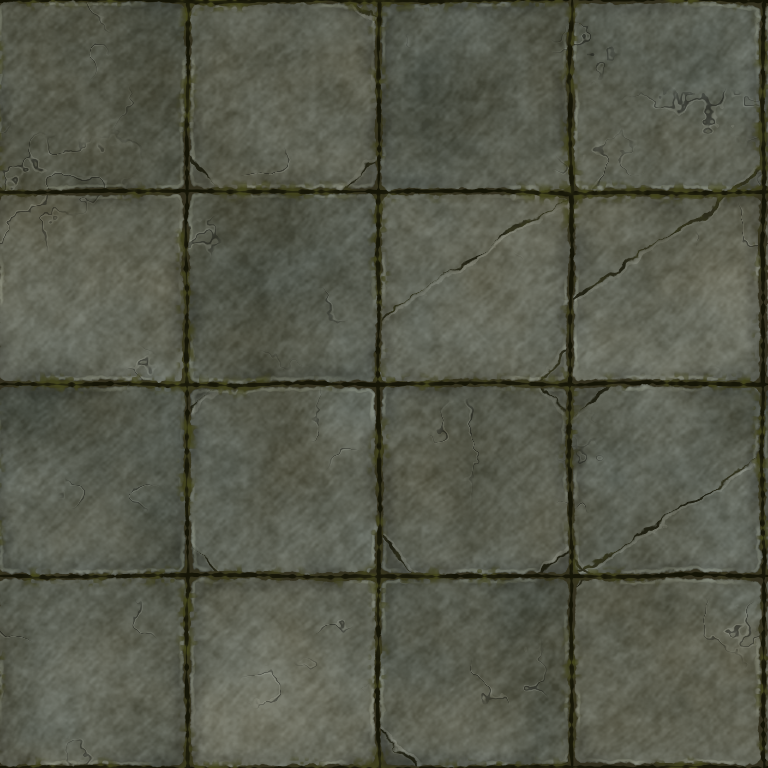
Write a Shadertoy shader that draws this texture.

```glsl
float hash(vec2 p) {
    return fract(sin(dot(p, vec2(127.1, 311.7))) * 43758.55);
}

// Value noise that wraps every four tiles
float noise(vec2 p, vec2 freq) {
    p *= freq;
    vec2 i = floor(p), f = fract(p), period = 4.0 * freq, e = vec2(0.0, 1.0);
    f = f * f * (3.0 - 2.0 * f);
    return mix(mix(hash(mod(i, period)), hash(mod(i + e.yx, period)), f.x),
               mix(hash(mod(i + e.xy, period)), hash(mod(i + e.yy, period)), f.x), f.y);
}

float fbm(vec2 p, float freq) {
    float sum = 0.0, amp = 0.5;
    for (int i = 0; i < 4; i++) {
        sum += amp * noise(p + 0.37 * float(i), vec2(freq));
        freq *= 2.0;
        amp *= 0.5;
    }
    return sum / 0.9375;
}

// Distance inward from the rim of a rounded slab
float slabDepth(vec2 c, float halfSize, float radius) {
    vec2 q = abs(c) - halfSize + radius;
    return radius - length(max(q, 0.0)) - min(max(q.x, q.y), 0.0);
}

// Signed distance to a long diagonal crack, far away on sound slabs
float longCrack(vec2 c, vec2 id) {
    float angle = mix(0.35, 0.65, hash(id + 3.7));
    float offset = mix(-0.3, 0.3, hash(id + 8.1));
    float sound = step(hash(id + 5.3), 0.72);
    return dot(c, vec2(-sin(angle), cos(angle))) - offset + 9.0 * sound;
}

void mainImage(out vec4 fragColor, in vec2 fragCoord) {
    vec2 p = 4.0 * fragCoord / iResolution.xy + vec2(0.027, 0.0);
    float px = 4.0 / iResolution.y;

    // Almost straight four by four grid
    vec2 bend = vec2(fbm(p, 3.0), fbm(p + 1.7, 3.0)) - 0.5;
    vec2 g = p + 0.025 * bend;
    vec2 id = mod(floor(g), 4.0);
    vec2 c = fract(g) - 0.5;
    float tone = hash(id + 0.5);

    float broad = fbm(p + 0.6, 2.0);
    float grit = fbm(p + 2.3, 20.0);
    float fine = noise(p, vec2(56.0));
    vec2 diagonal = vec2(p.x + p.y, p.x - p.y) + 0.15 * broad;
    float strokes = noise(diagonal, vec2(7.0, 26.0)) + noise(diagonal + 0.3, vec2(16.0, 44.0)) - 1.0;
    float patches = noise(p + 0.9, vec2(5.0));

    // Slab surface: faint clouds, brush strokes and grain
    float light = 0.52 + 1.0 * (broad - 0.5) + 0.35 * (tone - 0.5) - 0.22 * c.y
                + 0.6 * (grit - 0.5) + 0.24 * strokes + 0.26 * (fine - 0.5);
    vec3 stone = mix(vec3(0.265, 0.27, 0.215), vec3(0.435, 0.45, 0.405), clamp(light, -0.1, 1.2));
    stone += vec3(0.025, 0.0, -0.03) * (fbm(p + 3.1, 3.0) - 0.5 + 0.4 * (hash(id + 2.2) - 0.5));

    // Worn rim: grime, then a thin broken bevel
    float depth = slabDepth(c, 0.488 - 0.007 * tone, 0.04) + 0.026 * (grit - 0.5) + 0.008 * (fine - 0.5);
    stone *= 1.0 - 0.16 * (1.0 - smoothstep(0.0, 0.1, depth)) * smoothstep(0.3, 0.7, patches);
    float bevel = smoothstep(0.002, 0.01, depth) * (1.0 - smoothstep(0.014, 0.026, depth));
    stone += vec3(0.1, 0.105, 0.095) * bevel * smoothstep(0.4, 0.75, noise(p + 1.1, vec2(7.0)));

    // Few shallow flaked scars, dark below and pale above
    float scar = fbm(p + 0.2, 5.0) - 0.53;
    float scarMask = smoothstep(0.7, 0.88, noise(p + 2.9, vec2(3.0)));
    stone *= 1.0 - 0.35 * scarMask * (1.0 - smoothstep(0.003, 0.014, abs(scar)));
    stone += 0.06 * scarMask * (1.0 - smoothstep(0.003, 0.014, abs(scar - 0.02)));

    // Long cracks and broken corners, fading in and out
    float wobble = 0.08 * (fbm(p + 1.3, 6.0) - 0.5) + 0.04 * (grit - 0.5);
    float chip = 0.2 * smoothstep(0.6, 1.0, hash(id + 0.31 * sign(c) + 6.4));
    float chipLine = (1.0 - chip - abs(c.x) - abs(c.y)) * 0.7 + wobble;
    float crackLine = longCrack(c, id) + wobble;
    float gap = min(abs(chipLine), abs(crackLine));
    float crackWidth = mix(-0.004, 0.011, noise(p + 0.4, vec2(9.0)));
    float crack = 1.0 - smoothstep(crackWidth - px * 0.5, crackWidth + px, gap);
    float lip = 1.0 - smoothstep(0.003, 0.011, min(abs(chipLine - 0.015), abs(crackLine + 0.015)));
    stone *= 1.0 - 0.15 * smoothstep(0.0, 0.02, -chipLine);
    stone += 0.1 * lip * patches;

    // Thin mossy joints around a broken dark core
    float speck = noise(p + 0.7, vec2(40.0));
    float growth = smoothstep(0.35, 0.65, fbm(p + 2.1, 6.0));
    vec3 soil = vec3(0.08, 0.08, 0.025);
    vec3 moss = mix(vec3(0.2, 0.19, 0.12), vec3(0.27, 0.28, 0.11), growth * speck);
    vec2 joint = 0.5 - abs(c);
    float core = 1.0 - smoothstep(0.005, 0.012, min(joint.x, joint.y) + 0.014 * (speck - 0.5));
    vec3 filling = mix(moss, soil, core * mix(1.0, 0.5, growth * speck));

    vec3 color = mix(stone, mix(soil, moss, 0.5 * growth), 0.85 * crack);
    float creep = (1.0 - smoothstep(0.0, 0.05, depth)) * growth * smoothstep(0.4, 0.7, speck);
    color = mix(color, moss, 0.75 * creep);
    color = mix(filling, color, smoothstep(-px * 0.5, px * 0.5 + 0.002, depth));
    fragColor = vec4(color, 1.0);
}
```
